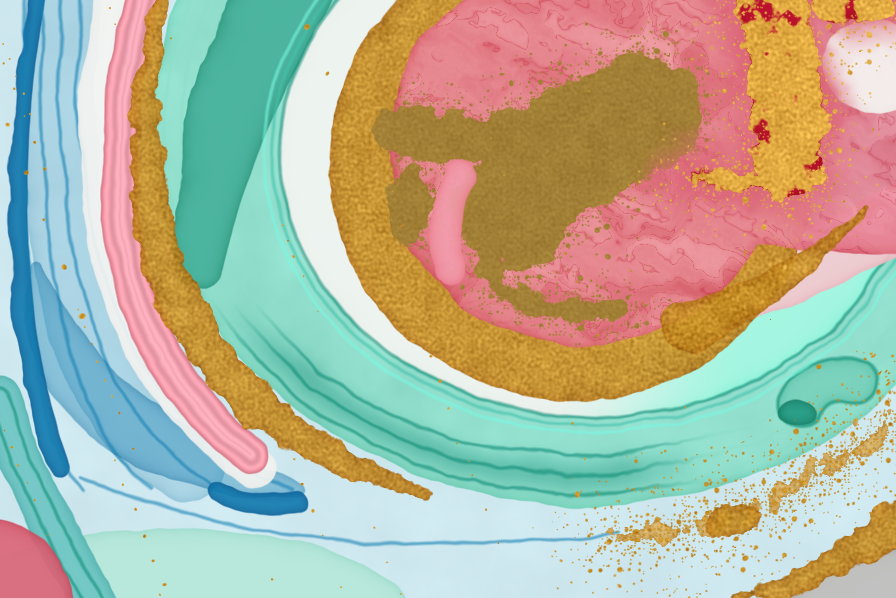
Give the GLSL for this background, as a WebGL 2 fragment shader.

```glsl
#version 300 es
precision highp float;
uniform vec2 u_resolution;
out vec4 outColor;

float px, along; // pixel size, position along the last curve
vec2 q;          // warped canvas point
vec3 col;

vec2 hash2(vec2 p) {
  return fract(sin(p * mat2(127.1, 311.7, 269.5, 183.3)) * 43758.5);
}

float noise(vec2 p) {
  vec2 i = floor(p), f = p - i, u = f * f * (3.0 - 2.0 * f), e = vec2(1, 0);
  float a = dot(hash2(i) - 0.5, f), b = dot(hash2(i + e) - 0.5, f - e);
  float c = dot(hash2(i + e.yx) - 0.5, f - e.yx), d = dot(hash2(i + 1.0) - 0.5, f - 1.0);
  return 2.0 * mix(mix(a, b, u.x), mix(c, d, u.x), u.y);
}

float fbm(vec2 p) {
  float sum = 0.0, amp = 0.6;
  for (int i = 0; i < 4; i++) { sum += amp * noise(p); p = p * 2.03 + 7.1; amp *= 0.5; }
  return sum;
}

float oval(float x, float y, float rx, float ry) {
  vec2 p = q - vec2(x, y) + 1e-4, r = vec2(rx, ry);
  float k = length(p / r);
  return k * (k - 1.0) / length(p / (r * r));
}

// Distance to a quadratic curve
float curve(float ax, float ay, float bx, float by, float cx, float cy) {
  vec2 a = vec2(ax, ay), b = vec2(bx, by), c = vec2(cx, cy), from = a;
  float best = 1e3;
  for (float i = 1.0; i < 15.0; i++) {
    float t = i / 14.0;
    vec2 to = mix(mix(a, b, t), mix(b, c, t), t), s = to - from;
    float h = clamp(dot(q - from, s) / dot(s, s), 0.0, 1.0), d = length(q - from - s * h);
    if (d < best) { best = d; along = (i - 1.0 + h) / 14.0; }
    from = to;
  }
  return best;
}

float fill(float d) { return 1.0 - smoothstep(-px, px, d); }

// Ink wash with pigment pooled along its rim
void wash(vec3 tint, float d) {
  col = mix(col, mix(tint, tint * tint, 0.5 * exp(-abs(d) * 22.0)), 0.92 * fill(d));
}

void line(vec3 tint, float d) {
  col = mix(col, tint, 0.6 - 0.6 * smoothstep(0.0, 0.02 + px, abs(d)));
}

// Scattered round flakes
float flakes(float density) {
  float m = 0.0;
  for (float s = 12.0; s < 40.0; s += 11.0) {
    vec2 g = q * s, h = hash2(floor(g)), k = hash2(floor(g) + 51.0);
    float d = length(fract(g) - 0.3 - 0.4 * h) - 0.1 - 0.2 * k.y;
    m = max(m, fill(d / s) * step(k.x, density));
  }
  return m;
}

void main() {
  // Canvas space: 5.12 units tall, y pointing down
  px = 5.12 / u_resolution.y;
  vec2 p = vec2(gl_FragCoord.x, u_resolution.y - gl_FragCoord.y) * px;
  float n = fbm(p * 1.7), rough = fbm(p * 5.0), grain = noise(p * 33.0), s;
  q = p + 0.09 * vec2(n, fbm(p * 1.7 + 31.0));
  vec3 white = vec3(0.96, 0.96, 0.95), teal = vec3(0.05, 0.55, 0.46), sea = vec3(0.08, 0.5, 0.7);
  vec3 mint = vec3(0.55, 0.87, 0.79), rose = vec3(0.95, 0.62, 0.68), crimson = vec3(0.72, 0.04, 0.15);
  vec3 coral = mix(rose, crimson, 0.38);
  vec3 gold = mix(vec3(0.65, 0.43, 0.05), vec3(0.89, 0.68, 0.24), clamp(0.5 + 0.8 * grain + 0.6 * rough, 0.0, 1.0));
  col = vec3(0.81, 0.91, 0.94) + 0.05 * n;

  // Blue currents on the left
  wash(mix(col, sea, 0.2), curve(0.55, -0.2, 0.25, 3.2, 1.6, 4.0) - 0.32);
  s = curve(0.3, 2.3, 0.5, 3.8, 2.55, 4.2);
  wash(mix(col, sea, 0.4), s - 0.06 - 0.9 * along * (1.0 - along));
  wash(sea, curve(0.32, -0.1, -0.1, 2.2, 0.52, 4.0) - 0.08 - 0.07 * n);
  for (float k = 0.0; k < 4.0; k++) line(sea, curve(0.2 + 0.16 * k, -0.1, 0.1 + 0.12 * k, 3.4, 0.7 + 0.6 * k, 4.2));
  wash(sea, curve(1.88, 4.2, 2.2, 4.35, 2.55, 4.3) - 0.09);
  line(sea, curve(0.7, 4.1, 2.6, 4.9, 5.3, 4.55));

  // Lower left pools
  wash(mix(mint, white, 0.4), oval(1.5, 5.25, 2.0, 0.72));
  s = curve(0.0, 3.4, 0.25, 4.3, 0.85, 5.2);
  wash(mix(mint, sea, 0.25), s - 0.19);
  line(teal, s - 0.08);
  wash(coral, oval(-0.05, 5.25, 0.68, 0.8));

  // Green ring, its darker veins and pools
  float ring = oval(5.0, 1.1, 3.7, 3.22), inner = oval(5.1, 1.3, 2.7, 2.27);
  float low = smoothstep(2.5, 3.2, p.y) * (1.0 - smoothstep(5.2, 6.2, p.x));
  wash(mix(mint + 0.08 * n, teal, 0.4 * low * exp(-pow(abs(ring + 0.25) * 7.0, 2.0))), ring);
  for (float k = 0.1; k < 0.5; k += 0.15) line(mix(mint, teal, low), ring + k + 0.12 * n);
  s = curve(2.5, -0.2, 1.85, 0.9, 1.72, 2.3);
  wash(mix(mint, teal, 0.55), s - 0.18 - 0.22 * (1.0 - along * along) - 0.1 * n);
  s = curve(6.85, 3.48, 7.0, 3.2, 7.35, 3.26) - 0.18;
  wash(mix(mint, teal, 0.15), s);
  line(teal, s);
  wash(mix(mint, teal, 0.8), oval(6.83, 3.54, 0.16, 0.11));

  // White gap inside the ring
  wash(mix(white, mint + 0.1, smoothstep(4.6, 6.4, p.x)), inner);
  for (float k = 0.0; k < 0.2; k += 0.07) line(teal + k * 3.0, inner - k + 0.04 * n);

  // White, pink and gold ribbons
  wash(white, curve(0.98, -0.1, 0.42, 2.85, 2.2, 4.0) - 0.17);
  s = curve(1.25, -0.1, 0.5, 2.7, 2.15, 3.88);
  wash(rose + 0.06 * sin(s * 70.0), s - 0.16);
  s = curve(1.4, -0.1, 0.65, 3.3, 3.65, 4.24);
  wash(gold, s - 0.05 - 0.15 * sin(3.14 * along) - 0.14 * rough);

  // Gold crescent holding the pink pool
  wash(mix(rose, white, 0.5), curve(6.4, 2.45, 7.0, 2.25, 7.9, 1.75) - 0.28);
  wash(gold, oval(4.9, 1.4, 2.08, 2.03) - 0.04 * rough);
  float pool = min(oval(5.0, 1.3, 1.7, 1.65), curve(5.0, 1.0, 6.5, 0.95, 8.0, 1.1) - 1.12);
  float veil = fbm(q * vec2(1.2, 2.1) + 2.0 * n);
  vec3 pink = mix(coral, rose, clamp(0.5 + 1.5 * veil, 0.0, 1.0));
  wash(mix(pink, crimson, 0.35 * exp(-abs(fract(veil * 4.0) - 0.5) * 25.0)), pool - 0.08 * n);
  s = curve(5.9, 2.8, 6.7, 2.5, 7.42, 1.78);
  wash(gold, s - 0.22 + 0.2 * along - 0.06 * rough);
  wash(white, oval(7.5, 0.57, 0.45, 0.4));

  // Bronze dust drifting through the pink
  float dust = min(curve(4.4, 1.8, 4.8, 1.2, 5.5, 0.98) - 0.5, curve(3.4, 1.1, 3.9, 1.3, 4.7, 1.1) - 0.2);
  dust = min(dust, oval(3.5, 1.75, 0.2, 0.33));
  dust = min(dust, curve(4.2, 2.15, 4.1, 2.7, 5.3, 2.65) - 0.08) - 0.22 * rough;
  vec3 bronze = mix(gold, vec3(0.54, 0.46, 0.25), 0.6);
  col = mix(col, bronze, max(fill(dust), flakes(0.55 * exp(-max(dust, 0.0) * 9.0)) * fill(pool)));
  wash(rose, curve(3.95, 1.5, 3.75, 1.9, 3.85, 2.3) - 0.13);

  // Crimson and gold leaf, upper right
  float leaf = min(curve(6.6, 0.0, 6.75, 0.6, 6.75, 1.4) - 0.3, curve(5.95, 1.5, 6.4, 1.65, 7.0, 1.5) - 0.07);
  leaf = min(leaf, oval(7.3, 0.0, 0.35, 0.2));
  col = mix(col, coral, (1.0 - smoothstep(-0.1, 0.4, leaf + 0.4 * n)) * fill(pool));
  wash(crimson, leaf - 0.2 * rough);
  float torn = max(leaf - 0.25 * rough, 0.2 * fbm(p * 3.6) - 0.03);
  col = mix(col, gold + 0.11, max(fill(torn), flakes(0.4 * exp(-max(leaf, 0.0) * 7.0))));

  // Gold drift and stroke, lower right
  s = curve(5.3, 4.6, 6.6, 4.55, 7.9, 3.4);
  wash(mix(gold, white, 0.3), s - 0.05 - 0.5 * rough);
  col = mix(col, gold, flakes(0.75 * exp(-s * 5.5)));
  wash(gold, oval(6.28, 4.45, 0.22, 0.15) - 0.2 * rough);
  wash(mix(rose, mint, 0.5), oval(7.8, 5.3, 1.1, 0.6));
  s = curve(6.3, 5.1, 7.1, 4.95, 7.8, 4.4);
  wash(gold, s - 0.04 - 0.17 * along - 0.14 * rough);

  outColor = vec4(col, 1.0);
}
```
